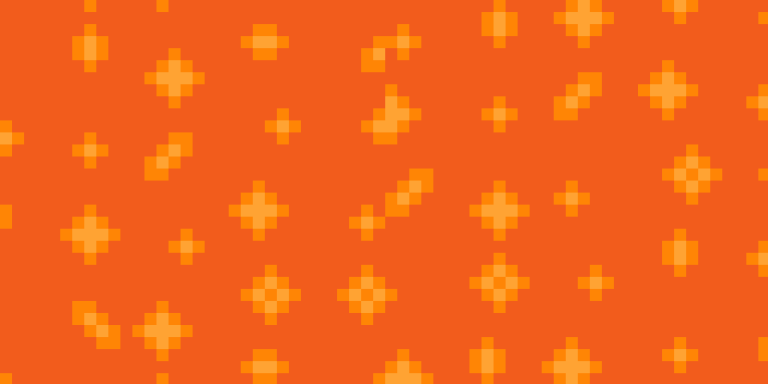
Write a WebGL 1 fragment shader that draws this pattern.

```glsl
precision highp float;

uniform vec2 u_resolution;

const vec3 GROUND = vec3(0.95, 0.36, 0.11);
const vec3 AMBER = vec3(1.00, 0.52, 0.02);
const vec3 GLOW = vec3(1.00, 0.64, 0.20);

const float CELLS_HIGH = 31.9;       // blocks along the canvas height
const float SHEET_WIDTH = 32.0;      // blocks before the scatter changes
const vec2 TILE = vec2(8.0, 7.0);    // blocks reserved for one sprite

float hash(vec2 p, float seed) {
  vec3 q = fract(vec3(p.xyx + seed * 7.31) * vec3(0.1031, 0.1030, 0.0973));
  q += dot(q, q.yzx + 33.33);
  return fract((q.x + q.y) * q.z);
}

// Sprites return 0 for ground, 1 for rim, 2 for core; q is in whole blocks.
float toLevel(float distanceToCore) {
  return clamp(2.0 - distanceToCore, 0.0, 2.0);
}

float diamond(vec2 q, float coreRadius) {
  return toLevel(max(abs(q.x) + abs(q.y) - coreRadius, 0.0));
}

float ring(vec2 q) {
  return toLevel(abs(abs(q.x) + abs(q.y) - 1.0));
}

float dash(vec2 q) {
  return toLevel(max(abs(q.x - 0.5) - 0.5, 0.0) + abs(q.y));
}

float slash(vec2 q) {
  vec2 box = abs(q - 0.5) - 0.5;
  return toLevel(max(abs(q.x - q.y), max(box.x, box.y)));
}

float sprite(vec2 q, float pick, float turn) {
  vec2 turned = turn < 0.5 ? q : vec2(-q.y, q.x);
  if (pick < 0.34) return diamond(q, 0.0);
  if (pick < 0.60) return diamond(q, 1.0);
  if (pick < 0.71) return ring(q);
  if (pick < 0.83) return slash(turned);
  return dash(turned);
}

// Colour of one block: jittered tiles in columns that slide up or down.
vec3 blockColor(vec2 block) {
  float sheet = step(SHEET_WIDTH, block.x);
  vec2 p = block + vec2(5.0 - 2.0 * sheet, 0.0);
  float column = floor(p.x / TILE.x) + 19.0 * sheet;
  p.y += floor(hash(vec2(column, 3.0), 1.0) * TILE.y);

  vec2 tile = vec2(column, floor(p.y / TILE.y));
  vec2 jitter = vec2(hash(tile, 2.0), hash(tile, 3.0));
  vec2 center = 2.0 + floor(jitter * vec2(3.0, 2.0));
  vec2 q = floor(mod(p + 0.5, TILE)) - center;

  float pick = fract(dot(tile, vec2(0.618, 0.283)));
  float level = sprite(q, pick, hash(tile, 4.0));
  vec3 color = mix(GROUND, AMBER, step(0.5, level));
  return mix(color, GLOW, step(1.5, level));
}

void main() {
  float cellsPerPixel = CELLS_HIGH / u_resolution.y;
  vec2 fromTop = vec2(gl_FragCoord.x, u_resolution.y - gl_FragCoord.y);
  vec2 p = fromTop * cellsPerPixel - 0.5;

  // Blend the four nearest blocks over a one-pixel border.
  vec2 block = floor(p);
  vec2 w = clamp((fract(p) - 0.5) / cellsPerPixel + 0.5, 0.0, 1.0);
  vec3 upper = mix(blockColor(block), blockColor(block + vec2(1.0, 0.0)), w.x);
  vec3 lower = mix(blockColor(block + vec2(0.0, 1.0)), blockColor(block + 1.0), w.x);
  gl_FragColor = vec4(mix(upper, lower, w.y), 1.0);
}
```
